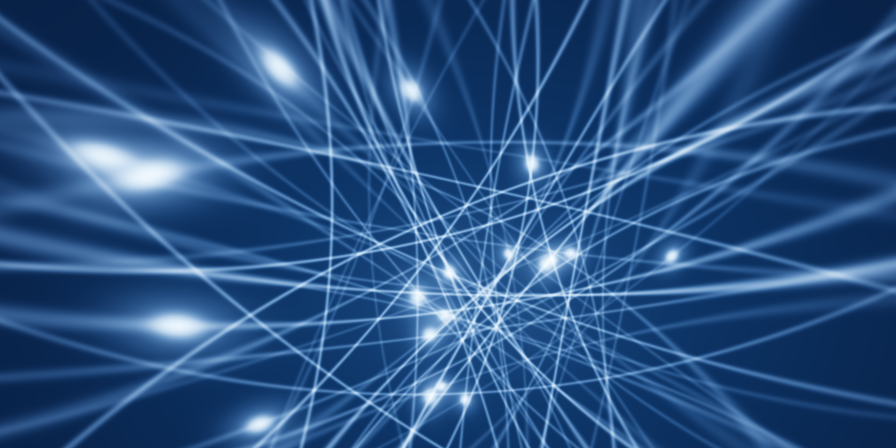
This background is drawn by a WebGL 1 fragment shader. Its source:

```glsl
precision highp float;
// Glowing web of curved light fibres that converge on a hub and blur outwards.

uniform vec2 u_resolution;

const int FIBRE_COUNT = 66;
const float PI = 3.14159;

float hash(float index, float seed) {
    return fract(sin(index * 12.9898 + seed * 78.233) * 43758.5453);
}

float gauss(float x, float sigma) {
    float k = x / sigma;
    return exp(-0.5 * k * k);
}

// Coordinates along and across a parabola that passes beside the hub.
vec2 fibreSpace(vec2 q, vec2 dir, float offset, float bend) {
    float along = dot(q, dir);
    float across = dot(q, vec2(-dir.y, dir.x)) - offset - bend * along * along;
    float slope = 2.0 * bend * along;
    return vec2(along, across / sqrt(1.0 + slope * slope));
}

// Thin and crisp near the hub, wide and faint far from it.
float fibreLight(float across, float far, float softness, float power) {
    float sigma = 0.0022 + 0.013 * softness * far;
    return power * mix(1.0, 0.5, far) * gauss(across, sigma);
}

// White spark with a halo, stretched along its fibre.
float sparkLight(vec2 s, float size, float stretch) {
    float r = length(s / vec2(stretch, 1.0));
    return 2.6 * gauss(r, size) + 0.7 * gauss(r, size * 2.8);
}

float webLight(vec2 q, float far) {
    float light = 0.0;
    for (int i = 0; i < FIBRE_COUNT; i++) {
        float id = float(i);
        float angle = PI * (id + hash(id, 1.0)) / float(FIBRE_COUNT);
        vec2 dir = vec2(cos(angle), sin(angle));

        float spread = hash(id, 2.0) * 2.0 - 1.0;
        float offset = 0.36 * spread * abs(spread);
        float bend = 0.6 * (hash(id, 3.0) - 0.5);
        vec2 s = fibreSpace(q, dir, offset, bend);

        float softness = 0.3 + 2.2 * pow(hash(id, 4.0), 4.0);
        float power = mix(0.25, 1.15, pow(hash(id, 5.0), 1.5));
        light += fibreLight(s.y, far, softness, power);

        // Every third fibre carries a spark.
        if (mod(id, 3.0) < 0.5) {
            float side = hash(id, 6.0) < 0.5 ? -1.0 : 1.0;
            float reach = pow(hash(id, 7.0), 1.5) * mix(0.5, 0.95, abs(dir.x));
            float blur = smoothstep(0.2, 1.1, reach);
            float size = mix(0.006, 0.011, hash(id, 8.0)) + 0.012 * blur;
            light += sparkLight(s - vec2(side * reach, 0.0), size, 1.1 + 1.6 * blur);
        }
    }
    return light;
}

// Screens blue light over a base; strong light turns white.
vec3 expose(vec3 base, float light) {
    vec3 tint = mix(vec3(0.34, 0.58, 1.0), vec3(0.62, 0.76, 1.0), min(light * 0.5, 1.0));
    return 1.0 - (1.0 - base) * exp(-light * tint);
}

void main() {
    vec2 p = gl_FragCoord.xy / u_resolution.y;
    float aspect = u_resolution.x / u_resolution.y;
    vec2 q = p - vec2(0.54 * aspect, 0.35);
    float far = smoothstep(0.2, 1.1, length(q));

    // Navy ground, darker towards the corners.
    float shade = smoothstep(0.15, 1.0, length(q * vec2(0.75, 1.0)));
    vec3 ground = mix(vec3(0.05, 0.21, 0.41), vec3(0.03, 0.13, 0.28), shade);

    float haze = 0.22 * gauss(length(q * vec2(0.7, 1.0)), 0.14);
    gl_FragColor = vec4(expose(ground, haze + webLight(q, far)), 1.0);
}
```
